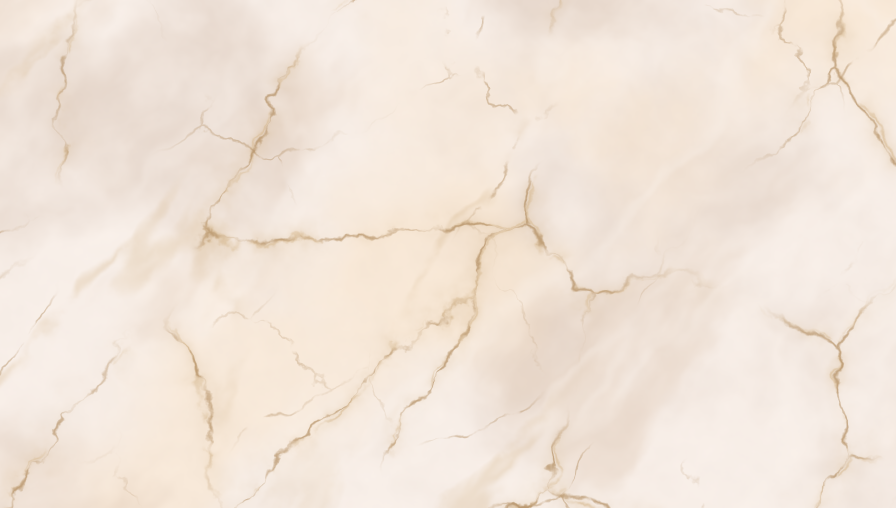
A Shadertoy shader for this texture:

```glsl
const vec3 SHADE = vec3(0.900, 0.840, 0.795);
const vec3 LIGHT = vec3(0.970, 0.934, 0.908);
const vec3 CREAM = vec3(0.972, 0.900, 0.815);
const vec3 BLUSH = vec3(0.880, 0.795, 0.720);
const vec3 VEIL = vec3(0.980, 0.950, 0.925);
const vec3 OCHRE = vec3(0.850, 0.740, 0.590);
const vec3 UMBER = vec3(0.690, 0.545, 0.370);

const float GRAIN_ANGLE = 0.95;    // main direction of the stone, radians
const float GRAIN_STRETCH = 1.35;  // elongation of vein cells along it
const float MAIN_SCALE = 2.5;      // vein cells per canvas height
const float FINE_SCALE = 3.6;
const float MAIN_WIDTH = 0.0042;   // in canvas heights
const float FINE_WIDTH = 0.0026;
const float HALO_WIDTH = 0.016;

float hash(vec2 p) {
    vec3 q = fract(p.xyx * 0.1031);
    q += dot(q, q.yzx + 33.33);
    return fract((q.x + q.y) * q.z);
}

vec2 hash2(vec2 p) {
    return vec2(hash(p), hash(p + 71.7));
}

float noise(vec2 p) {
    vec2 i = floor(p), f = fract(p);
    f = f * f * f * (f * (f * 6.0 - 15.0) + 10.0);
    return mix(mix(hash(i), hash(i + vec2(1, 0)), f.x),
               mix(hash(i + vec2(0, 1)), hash(i + vec2(1, 1)), f.x), f.y);
}

float fbm(vec2 p) {
    float sum = 0.0, amp = 0.5;
    for (int i = 0; i < 5; i++) {
        sum += amp * noise(p);
        p = mat2(1.6, 1.2, -1.2, 1.6) * p + 17.3;
        amp *= 0.5;
    }
    return sum / 0.969;
}

vec2 fbm2(vec2 p) {
    return vec2(fbm(p), fbm(p + 43.1)) - 0.5;
}

vec2 alongGrain(vec2 p) {
    float c = cos(GRAIN_ANGLE), s = sin(GRAIN_ANGLE);
    return vec2(c * p.x + s * p.y, c * p.y - s * p.x);
}

// Distance to the nearest border between irregular cells
float crackDistance(vec2 p, float scale) {
    p = alongGrain(p) * scale * vec2(1.0 / GRAIN_STRETCH, 1.0);
    vec2 cell = floor(p), f = fract(p), nearCell = vec2(0), nearest = vec2(0);
    float best = 8.0;
    for (int y = -1; y <= 1; y++)
    for (int x = -1; x <= 1; x++) {
        vec2 g = vec2(x, y), r = g + hash2(cell + g) - f;
        if (dot(r, r) < best) { best = dot(r, r); nearest = r; nearCell = g; }
    }
    float border = 8.0;
    for (int y = -2; y <= 2; y++)
    for (int x = -2; x <= 2; x++) {
        vec2 g = nearCell + vec2(x, y), r = g + hash2(cell + g) - f, d = r - nearest;
        if (dot(d, d) > 1e-5) border = min(border, dot(0.5 * (r + nearest), normalize(d)));
    }
    return border / scale;
}

float line(float d, float width) {
    return 1.0 - smoothstep(0.0, width + 0.7 / iResolution.y, d);
}

void mainImage(out vec4 fragColor, in vec2 fragCoord) {
    vec2 p = fragCoord / iResolution.y;
    vec2 broadWarp = fbm2(p * 2.6 + 5.0);
    vec2 jagWarp = fbm2(p * 17.0 + 9.0);
    vec2 grain = alongGrain(p + 0.16 * broadWarp + 0.02 * jagWarp);

    // Cloudy ground
    float cloud = fbm(p * 2.7 + 1.1 * broadWarp + 3.0) + 0.22 * (fbm(p * 9.0 + 21.0) - 0.5);
    vec3 col = mix(SHADE, LIGHT, smoothstep(0.12, 0.66, cloud));

    // Warm diagonal band and scattered cream
    float offBand = dot(p - vec2(0.92, 0.52), vec2(-0.64, 0.77)) + 0.35 * broadWarp.x;
    float warm = 0.60 * exp(-offBand * offBand / 0.035) * smoothstep(0.36, 0.66, fbm(p * 3.0 + 31.0));
    warm += 0.32 * smoothstep(0.54, 0.76, fbm(p * 2.2 + 57.0));
    col = mix(col, CREAM, clamp(warm, 0.0, 0.7));

    // Soft smears and pale veils along the grain
    float smear = fbm(grain * vec2(2.2, 4.4) + 12.0);
    col = mix(col, BLUSH, 0.42 * smoothstep(0.54, 0.80, smear));
    float veil = 1.0 - abs(2.0 * fbm(grain * vec2(1.4, 3.6) + 80.0) - 1.0);
    col = mix(col, VEIL, 0.28 * smoothstep(0.86, 1.0, veil));
    float ribbon = 1.0 - abs(2.0 * fbm(grain * vec2(1.0, 3.4) + 24.0) - 1.0);
    float ribbonMask = smoothstep(0.46, 0.72, noise(p * 3.2 + 66.0));
    col = mix(col, OCHRE, 0.34 * ribbonMask * smoothstep(0.90, 1.0, ribbon) * smoothstep(0.25, 0.65, fbm(p * 13.0)));

    // Two strands of the main veins part and rejoin
    vec2 bent = p + 0.17 * broadWarp + 0.055 * jagWarp;
    float strandA = crackDistance(bent, MAIN_SCALE);
    float strandB = crackDistance(bent + 0.040 * fbm2(p * 12.0 + 50.0), MAIN_SCALE);
    float presence = smoothstep(0.36, 0.66, noise(p * 3.8 + 14.0));
    float broken = smoothstep(0.32, 0.62, fbm(p * 20.0 + 7.0));
    float brokenB = smoothstep(0.36, 0.64, fbm(p * 15.0 + 35.0));
    float halo = exp(-min(strandA, strandB) / HALO_WIDTH);
    col = mix(col, OCHRE, 0.34 * presence * halo * mix(0.25, 1.0, brokenB));
    col = mix(col, OCHRE, 0.60 * presence * brokenB * line(strandB, MAIN_WIDTH));
    col = mix(col, UMBER, 0.66 * presence * mix(0.22, 1.0, broken) * line(strandA, MAIN_WIDTH * mix(0.4, 1.0, broken)));

    // Sparse hairline veins
    float hair = crackDistance(bent + 0.03 * jagWarp.yx + 7.7, FINE_SCALE);
    float hairMask = smoothstep(0.50, 0.78, noise(p * 4.2 + 91.0));
    col = mix(col, UMBER, 0.46 * hairMask * broken * line(hair, FINE_WIDTH));

    // Fine mottling
    col += 0.016 * (fbm(p * 28.0) - 0.5);
    fragColor = vec4(col, 1.0);
}
```
